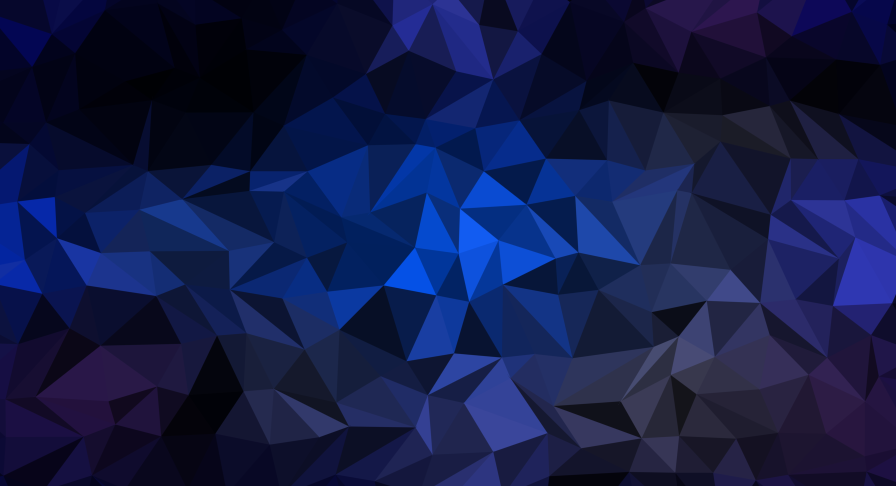
Write a WebGL 1 fragment shader that draws this background.

```glsl
precision highp float;

uniform vec2 u_resolution;

const vec2 GRID = vec2(19.0, 10.4);   // mesh cells across the canvas
const float JITTER = 0.76;            // vertex scatter, in cells
const float SHADE_MIN = 0.55;         // facet brightness range
const float SHADE_MAX = 1.42;
const float DARK_SHARE = 0.12;        // share of strongly dimmed facets
const float DARK_LEVEL = 0.45;
const float HAZE_AMOUNT = 0.22;

const vec3 NAVY = vec3(0.015, 0.02, 0.16);
const vec3 BLACK = vec3(0.0, 0.0, 0.012);
const vec3 AZURE = vec3(0.0, 0.26, 0.74);
const vec3 COBALT = vec3(0.01, 0.14, 0.60);
const vec3 ROYAL = vec3(0.0, 0.01, 0.42);
const vec3 STEEL = vec3(0.09, 0.18, 0.40);
const vec3 PERIWINKLE = vec3(0.24, 0.28, 0.60);
const vec3 INDIGO = vec3(0.16, 0.19, 0.62);
const vec3 SLATE = vec3(0.21, 0.23, 0.36);
const vec3 GREY = vec3(0.23, 0.22, 0.28);
const vec3 PLUM = vec3(0.13, 0.06, 0.21);
const vec3 HAZE = vec3(0.27, 0.29, 0.52);

vec3 hash32(vec2 p) {
  vec3 q = fract(p.xyx * vec3(0.1031, 0.1030, 0.0973));
  q += dot(q, q.yxz + 33.33);
  return fract((q.xxy + q.yzz) * q.zyx);
}

float cross2(vec2 a, vec2 b) {
  return a.x * b.y - a.y * b.x;
}

float area(vec2 a, vec2 b, vec2 c) {
  return cross2(b - a, c - a);
}

// Scattered mesh point; odd rows are shifted by half a cell
vec2 vertex(vec2 id) {
  vec2 offset = (hash32(id + 17.0).xy - 0.5) * JITTER;
  return id + vec2(0.5 * mod(id.y, 2.0), 0.0) + offset;
}

// Distance to the line a-b, positive on its left
float edgeDistance(vec2 p, vec2 a, vec2 b) {
  return cross2(b - a, p - a) / max(length(b - a), 0.001);
}

void glow(inout vec3 color, vec2 uv, vec2 center, vec2 radius, vec3 tint) {
  vec2 d = (uv - center) / radius;
  color = mix(color, tint, exp(-dot(d, d)));
}

// Smooth colour field sampled once per facet
vec3 colorField(vec2 uv) {
  vec3 c = NAVY;
  // Upper shadows and corner lights
  glow(c, uv, vec2(0.22, 0.83), vec2(0.17, 0.17), BLACK);
  glow(c, uv, vec2(0.74, 0.83), vec2(0.11, 0.10), BLACK);
  glow(c, uv, vec2(0.95, 0.80), vec2(0.08, 0.07), BLACK);
  glow(c, uv, vec2(0.01, 1.00), vec2(0.07, 0.08), ROYAL);
  glow(c, uv, vec2(0.96, 1.00), vec2(0.06, 0.06), ROYAL);
  glow(c, uv, vec2(0.81, 0.96), vec2(0.10, 0.08), PLUM * 1.1);
  glow(c, uv, vec2(0.81, 0.71), vec2(0.13, 0.08), GREY * 0.65);
  // Lower band
  glow(c, uv, vec2(0.12, 0.20), vec2(0.13, 0.16), PLUM);
  glow(c, uv, vec2(0.34, 0.22), vec2(0.12, 0.14), SLATE * 0.85);
  glow(c, uv, vec2(0.94, 0.15), vec2(0.12, 0.20), PLUM);
  glow(c, uv, vec2(0.74, 0.20), vec2(0.15, 0.19), GREY);
  glow(c, uv, vec2(0.24, 0.14), vec2(0.035, 0.14), BLACK);
  // Middle band
  glow(c, uv, vec2(0.19, 0.50), vec2(0.12, 0.13), STEEL);
  glow(c, uv, vec2(0.75, 0.47), vec2(0.14, 0.14), SLATE * 1.15);
  glow(c, uv, vec2(0.01, 0.50), vec2(0.11, 0.13), COBALT);
  glow(c, uv, vec2(0.95, 0.49), vec2(0.08, 0.13), INDIGO);
  // Central light and its column
  glow(c, uv, vec2(0.52, 0.16), vec2(0.07, 0.22), PERIWINKLE * 0.9);
  glow(c, uv, vec2(0.50, 0.96), vec2(0.08, 0.11), INDIGO * 0.9);
  glow(c, uv, vec2(0.50, 0.51), vec2(0.20, 0.22), AZURE);
  return c;
}

vec3 facetColor(vec2 uv, vec2 seed) {
  vec3 rnd = hash32(seed);
  vec3 c = colorField(uv);
  float light = max(c.r, max(c.g, c.b));
  c = mix(c, HAZE, HAZE_AMOUNT * rnd.y * rnd.y * smoothstep(0.05, 0.4, light));
  c *= mix(SHADE_MIN, SHADE_MAX, rnd.x);
  return c * mix(1.0, DARK_LEVEL, step(rnd.z, DARK_SHARE));
}

// Adds one facet, weighted by its edge-smoothed coverage
void addFacet(inout vec4 sum, vec2 p, vec2 a, vec2 b, vec2 c, vec2 seed) {
  float d = min(edgeDistance(p, a, b), min(edgeDistance(p, b, c), edgeDistance(p, c, a)));
  float soft = 0.7 * GRID.y / u_resolution.y;
  float coverage = smoothstep(-soft, soft, d);
  if (coverage > 0.0) {
    sum += coverage * vec4(facetColor((a + b + c) / (3.0 * GRID), seed), 1.0);
  }
}

void main() {
  vec2 p = gl_FragCoord.xy / u_resolution * GRID;
  vec2 cell = floor(p);
  vec4 sum = vec4(0.0);
  for (int y = -1; y <= 1; y++) {
    for (int x = -1; x <= 1; x++) {
      vec2 id = cell + vec2(float(x), float(y));
      vec2 a = vertex(id);
      vec2 b = vertex(id + vec2(1.0, 0.0));
      vec2 c = vertex(id + vec2(1.0, 1.0));
      vec2 d = vertex(id + vec2(0.0, 1.0));
      // Split along the diagonal that gives the fuller triangles
      bool alongAC = min(area(a, b, c), area(a, c, d)) > min(area(a, b, d), area(b, c, d));
      addFacet(sum, p, a, b, alongAC ? c : d, id + 53.0);
      addFacet(sum, p, alongAC ? a : b, c, d, id + 131.0);
    }
  }
  gl_FragColor = vec4(sum.rgb / max(sum.a, 0.001), 1.0);
}
```
